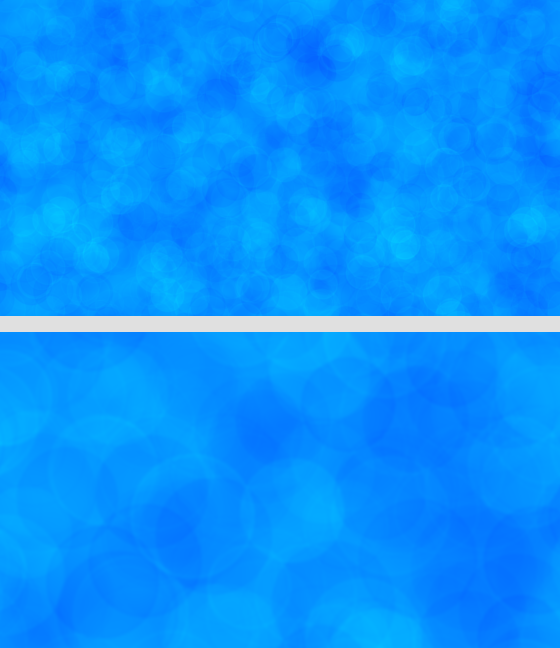
Top: the whole. Bottom: its middle third, enlarged.
Reproduce this background procedurally as a Shadertoy shader.

```glsl
#define GRID vec2(16.0, 9.0)        // disc cells across the canvas
#define CLOUD_GRID vec2(8.0, 5.0)   // coarsest cloud cells
#define DISC_LAYERS 10
#define CLOUD_OCTAVES 3
#define RADIUS_MIN 0.40             // in disc cells
#define RADIUS_MAX 0.60
#define EDGE 0.025                  // softness of disc edges
#define DISC_TINT 0.034
#define RIM_TINT 0.018
#define CLOUD_TINT 0.125
#define BASE_COLOR vec3(0.02, 0.575, 1.0)

// Integer hash giving three values in 0..1
vec3 hash3(vec2 cell, int seed) {
    uvec3 v = uvec3(uint(cell.x), uint(cell.y), uint(seed));
    v = v * 1664525u + 1013904223u;
    v += v.yzx * v.zxy;
    v ^= v >> 16u;
    v += v.yzx * v.zxy;
    return vec3(v >> 8u) / 16777216.0;
}

// Projection of an offset on the random gradient of a lattice point
float gradientDot(vec2 cell, vec2 corner, vec2 local, vec2 period, int seed) {
    float angle = 6.28318 * hash3(mod(cell + corner, period), seed).x;
    return dot(vec2(cos(angle), sin(angle)), local - corner);
}

// Gradient noise that wraps at the given period
float gradientNoise(vec2 p, vec2 period, int seed) {
    vec2 cell = floor(p), f = p - cell;
    vec2 w = f * f * f * (f * (f * 6.0 - 15.0) + 10.0);
    float a = gradientDot(cell, vec2(0, 0), f, period, seed);
    float b = gradientDot(cell, vec2(1, 0), f, period, seed);
    float c = gradientDot(cell, vec2(0, 1), f, period, seed);
    float d = gradientDot(cell, vec2(1, 1), f, period, seed);
    return mix(mix(a, b, w.x), mix(c, d, w.x), w.y);
}

// Cloudy light and shade
float clouds(vec2 uv) {
    float sum = 0.0, weight = 1.0;
    vec2 period = CLOUD_GRID;
    for (int i = 0; i < CLOUD_OCTAVES; i++) {
        sum += weight * gradientNoise(uv * period, period, 40 + i);
        period *= 2.0;
        weight *= 0.5;
    }
    return sum;
}

// One layer of translucent discs, lighter or darker, with faint rims
float discLayer(vec2 p, int layer) {
    vec2 home = floor(p);
    float sum = 0.0;
    for (int y = -1; y <= 1; y++)
    for (int x = -1; x <= 1; x++) {
        vec2 cell = home + vec2(x, y);
        vec2 wrapped = mod(cell, GRID);
        vec3 place = hash3(wrapped, layer);
        vec3 look = hash3(wrapped, layer + 20);
        float radius = mix(RADIUS_MIN, RADIUS_MAX, place.z);
        float dist = length(p - cell - place.xy) - radius;
        float tint = 2.0 * look.x - 1.0;
        float fill = 1.0 - smoothstep(-EDGE, EDGE, dist);
        float rim = 1.0 - smoothstep(0.0, 1.4 * EDGE, abs(dist + EDGE));
        sum += DISC_TINT * tint * abs(tint) * fill;
        sum += RIM_TINT * (look.y - 0.4) * rim;
    }
    return sum;
}

void mainImage(out vec4 fragColor, in vec2 fragCoord) {
    vec2 uv = fragCoord / iResolution.xy;
    float shade = CLOUD_TINT * clouds(uv);
    for (int i = 0; i < DISC_LAYERS; i++)
        shade += discLayer(uv * GRID, i + 1);

    // Only green varies, from deep blue towards cyan
    vec3 color = BASE_COLOR;
    color.g = clamp(color.g + shade, 0.40, 0.76);
    fragColor = vec4(color, 1.0);
}
```
